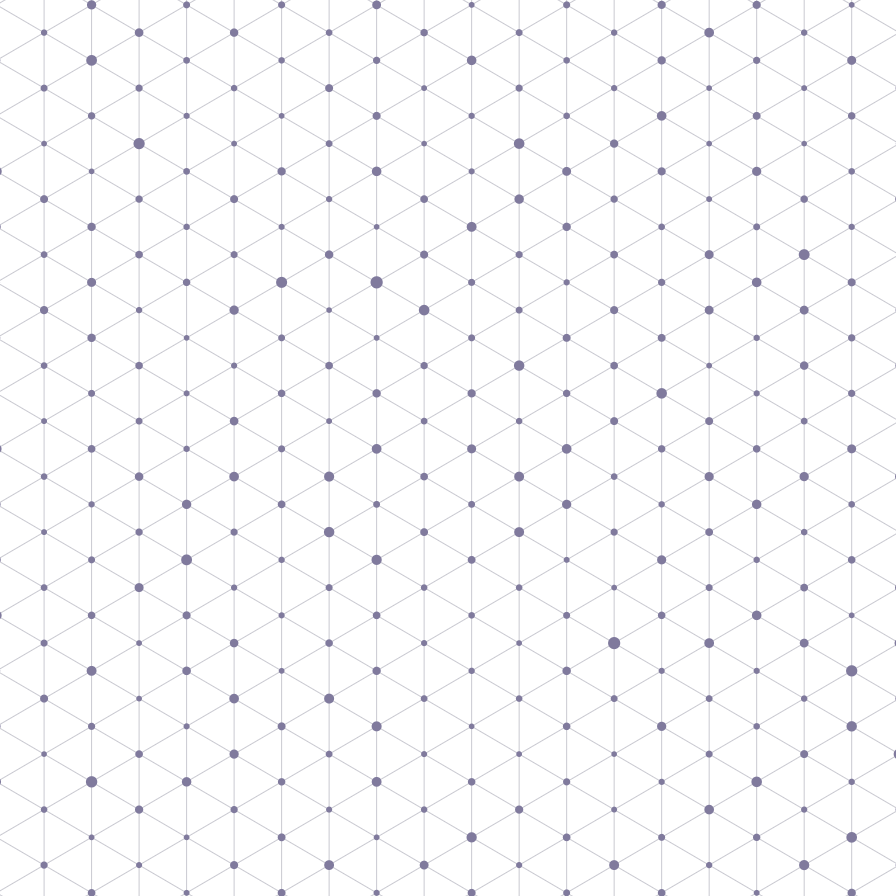
This pattern is drawn by a WebGL 2 fragment shader. Its source:

```glsl
#version 300 es
precision highp float;
// Fine triangular lattice with violet dots of varied size at its nodes.

uniform vec2 u_resolution;
out vec4 fragColor;

const vec3 PAPER = vec3(1.0);
const vec3 LINE_COLOR = vec3(0.785, 0.785, 0.815);
const vec3 DOT_COLOR = vec3(0.50, 0.48, 0.615);

const vec2 SPACING = vec2(0.05302, 0.06194); // column gap, node gap in a column
const vec2 ORIGIN = vec2(0.0492, 0.0345);    // lowest node of the first column
const float LINE_WIDTH = 0.0011;
const float MIN_RADIUS = 0.0031;
const float MAX_RADIUS = 0.0069;

float hash(vec2 cell, float seed) {
    return fract(sin(dot(cell, vec2(12.99, 78.23)) + seed) * 43758.55);
}

// Signed offset from the nearest integer.
float nearestOffset(float v) {
    return v - round(v);
}

// Share of a pixel covered by a thin line at signed distance d.
float lineCoverage(float d, float width, float pixel) {
    float upper = min(d + 0.5 * pixel, 0.5 * width);
    float lower = max(d - 0.5 * pixel, -0.5 * width);
    return clamp((upper - lower) / pixel, 0.0, 1.0);
}

float discCoverage(vec2 offset, float radius, float pixel) {
    return clamp((radius - length(offset)) / pixel + 0.5, 0.0, 1.0);
}

// Vertical lines and both diagonals, in lattice coordinates g.
float latticeLines(vec2 g, vec2 spacing, float width, float pixel) {
    float diagonalGap = spacing.y * spacing.x / length(vec2(spacing.x, 0.5 * spacing.y));
    float vertical = nearestOffset(g.x) * spacing.x;
    float rising = nearestOffset(g.y - 0.5 * g.x) * diagonalGap;
    float falling = nearestOffset(g.y + 0.5 * g.x) * diagonalGap;
    return max(lineCoverage(vertical, width, pixel),
           max(lineCoverage(rising, width, pixel), lineCoverage(falling, width, pixel)));
}

// Mostly small radii, with a few large ones.
float nodeRadius(vec2 node) {
    float h = 0.5 * (hash(node, 1.7) + hash(node, 5.3));
    return mix(MIN_RADIUS, MAX_RADIUS, h * h);
}

// Odd columns are shifted by half a node gap.
float latticeDots(vec2 g, vec2 spacing, float pixel) {
    float column = round(g.x);
    float shift = 0.5 * mod(column, 2.0);
    vec2 node = vec2(column, round(g.y - shift) + shift);
    return discCoverage((g - node) * spacing, nodeRadius(node), pixel);
}

void main() {
    float pixel = 1.0 / min(u_resolution.x, u_resolution.y);
    vec2 g = (gl_FragCoord.xy * pixel - ORIGIN) / SPACING;

    vec3 color = mix(PAPER, LINE_COLOR, latticeLines(g, SPACING, LINE_WIDTH, pixel));
    color = mix(color, DOT_COLOR, latticeDots(g, SPACING, pixel));
    fragColor = vec4(color, 1.0);
}
```
